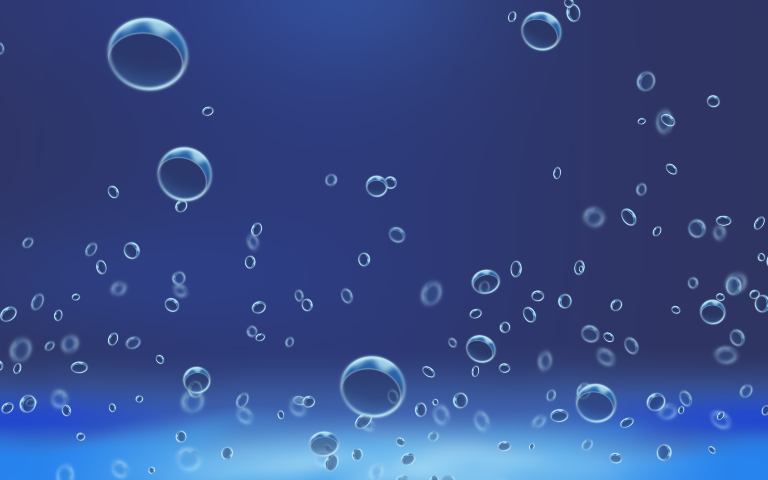
Reproduce this background procedurally as a Shadertoy shader.

```glsl
// Deep blue water over a glowing floor, filled with glassy bubbles.
// Soft Gaussian lights and gradient noise form the water; jittered grids
// scatter small bubbles, and a few large ones are set in front.

vec2 hash2(vec2 p) {
    vec3 h = fract(p.xyx * vec3(0.1031, 0.1030, 0.0973));
    h += dot(h, h.yzx + 33.33);
    return fract((h.xx + h.yz) * h.zy);
}

float gradientDot(vec2 cell, vec2 offset) {
    return dot(hash2(cell + 71.0) * 2.0 - 1.0, offset);
}

float gradientNoise(vec2 p) {
    vec2 i = floor(p), f = fract(p), u = f * f * (3.0 - 2.0 * f), e = vec2(1, 0);
    return mix(mix(gradientDot(i, f), gradientDot(i + e, f - e), u.x),
               mix(gradientDot(i + e.yx, f - e.yx), gradientDot(i + 1.0, f - 1.0), u.x), u.y);
}

// Soft elliptical light, 1 at its centre
float glow(vec2 p, vec2 center, vec2 size) {
    vec2 d = (p - center) / size;
    return exp(-dot(d, d));
}

vec3 water(vec2 uv) {
    float n = gradientNoise(uv * vec2(6, 9)) + 0.5 * gradientNoise(uv * vec2(13, 19));

    // Dark flanks, slightly bluer centre and light from above
    vec3 col = mix(vec3(0.18, 0.205, 0.385), vec3(0.175, 0.23, 0.485),
                   glow(uv, vec2(0.4, 0.6), vec2(0.33, 0.9)));
    col += vec3(0.025, 0.085, 0.13) * glow(uv, vec2(0.46, 1.04), vec2(0.17, 0.2));
    col += vec3(0.0, 0.025, 0.07) * glow(uv, vec2(0.14, 0.42), vec2(0.25, 0.12));
    col += vec3(0.0, 0.01, 0.05) * glow(uv, vec2(0.12, 1.0), vec2(0.25, 0.15));

    // Haze, saturated side bands, then the bright floor
    col = mix(col, vec3(0.25, 0.39, 0.66), 1.0 - smoothstep(0.12, 0.28, uv.y + 0.02 * n));
    float side = smoothstep(0.18, 0.48, abs(uv.x - 0.5));
    col = mix(col, vec3(0.12, 0.27, 0.82),
              mix(0.15, 0.9, side) * glow(uv, vec2(uv.x, 0.125), vec2(1.0, 0.05)));
    vec3 floorColor = mix(vec3(0.32, 0.66, 0.92), vec3(0.15, 0.51, 0.93), side);
    col = mix(col, floorColor, 1.0 - smoothstep(0.045, 0.15, uv.y + 0.05 * n + 0.02 * side));
    float pale = glow(uv, vec2(0.53, 0.02), vec2(0.25, 0.08));
    return mix(col, vec3(0.68, 0.87, 0.96), pale * clamp(0.45 + 1.1 * n, 0.0, 0.9));
}

// Glass ellipse: shaded body, lit cap, thin rim and a lower glint
vec3 bubble(vec3 col, vec2 p, vec2 center, float radius, float squash, float angle, float blur) {
    vec2 n = (p - center) / radius;
    float c = cos(angle), s = sin(angle);
    vec2 q = mat2(c, -s, s, c) * n / vec2(1.0, squash);
    float d = length(q);
    float soft = max(blur, 0.8 / iResolution.y) / radius;
    if (d > 1.1 + 2.0 * soft) return col;

    float inside = 1.0 - smoothstep(1.0 - soft, 1.0 + soft, d);
    float inner = length((q + vec2(0.03, 0.24)) / vec2(0.93, 0.82));
    float cap = smoothstep(0.95 - soft, 1.04 + soft, inner) * smoothstep(-0.35, 0.55, q.y);
    float width = 0.045 + 0.7 * soft;
    float rim = exp(-pow((d - 0.96) / width, 2.0));
    float light = 0.35 + 0.6 * pow(abs(dot(q, vec2(0.45, -0.89))), 2.0);
    float glint = exp(-pow((inner - 1.0) / (0.02 + 0.5 * soft), 2.0));
    float sharp = 1.0 / (1.0 + blur * 240.0);

    // Dark heart, brighter towards the bottom
    vec3 body = mix(vec3(0.15, 0.21, 0.38), vec3(0.24, 0.45, 0.68), smoothstep(0.0, -1.0, q.y) * d);
    col = mix(col, mix(body, col, 0.35), inside * 0.75 * sharp);
    col += vec3(0.03, 0.08, 0.1) * inside * (1.0 - sharp);
    vec3 capColor = mix(vec3(0.16, 0.42, 0.7), vec3(0.7, 0.91, 0.98),
                        smoothstep(0.5, 0.95, q.y + 0.15 * sin(q.x * 7.0)));
    col = mix(col, capColor, cap * inside * 0.85 * sharp);
    col = mix(col, vec3(0.75, 0.92, 0.97), clamp(rim * light, 0.0, 1.0) * sharp);
    return mix(col, vec3(0.8, 0.9, 0.96), glint * inside * 0.35 * sharp);
}

// One bubble at most per cell, more of them low down and to the right
vec3 scatter(vec3 col, vec2 p, float cell, float seed, float amount, float blur) {
    vec2 id = floor(p / cell + seed * 0.37);
    vec2 a = hash2(id + seed * 17.0), b = hash2(id + seed * 29.0 + 5.0);
    vec2 center = (id + 0.5 - seed * 0.37 + (a - 0.5) * 0.5) * cell;
    float density = mix(0.06, 0.8, 1.0 - smoothstep(0.3, 0.62, center.y));
    density += 0.3 * smoothstep(1.0, 1.3, center.x) * smoothstep(0.3, 0.6, center.y);
    if (b.x > density * amount) return col;
    float radius = cell * mix(0.08, 0.19, fract(b.y * 7.3));
    return bubble(col, p, center, radius, mix(0.6, 0.95, a.y), (b.y - 0.5) * 4.0, blur);
}

void mainImage(out vec4 fragColor, in vec2 fragCoord) {
    vec2 p = fragCoord / iResolution.y;
    vec3 col = water(fragCoord / iResolution.xy);

    // Small bubbles, from out of focus to crisp
    col = scatter(col, p, 0.125, 1.0, 0.6, 0.008);
    col = scatter(col, p, 0.105, 2.0, 0.6, 0.003);
    col = scatter(col, p, 0.104, 3.0, 0.7, 0.0);
    col = scatter(col, p, 0.075, 4.0, 0.25, 0.0);

    // Large bubbles
    col = bubble(col, p, vec2(0.308, 0.887), 0.084, 0.89, -0.15, 0.0);
    col = bubble(col, p, vec2(0.385, 0.637), 0.057, 0.97, -0.4, 0.0);
    col = bubble(col, p, vec2(0.777, 0.194), 0.068, 0.93, -0.2, 0.0);
    col = bubble(col, p, vec2(1.128, 0.935), 0.042, 0.93, -0.4, 0.0);
    col = bubble(col, p, vec2(1.242, 0.160), 0.042, 0.94, -0.2, 0.0);
    col = bubble(col, p, vec2(1.002, 0.273), 0.031, 0.88, -0.4, 0.0);
    col = bubble(col, p, vec2(1.012, 0.413), 0.029, 0.84, 0.25, 0.0);
    col = bubble(col, p, vec2(0.675, 0.075), 0.031, 0.82, 0.1, 0.0);
    col = bubble(col, p, vec2(0.410, 0.208), 0.028, 0.97, 0.2, 0.0);
    col = bubble(col, p, vec2(1.485, 0.350), 0.026, 0.96, 0.0, 0.0);
    col = bubble(col, p, vec2(0.785, 0.612), 0.022, 0.97, 0.0, 0.0);

    fragColor = vec4(clamp(col, 0.0, 1.0), 1.0);
}
```
